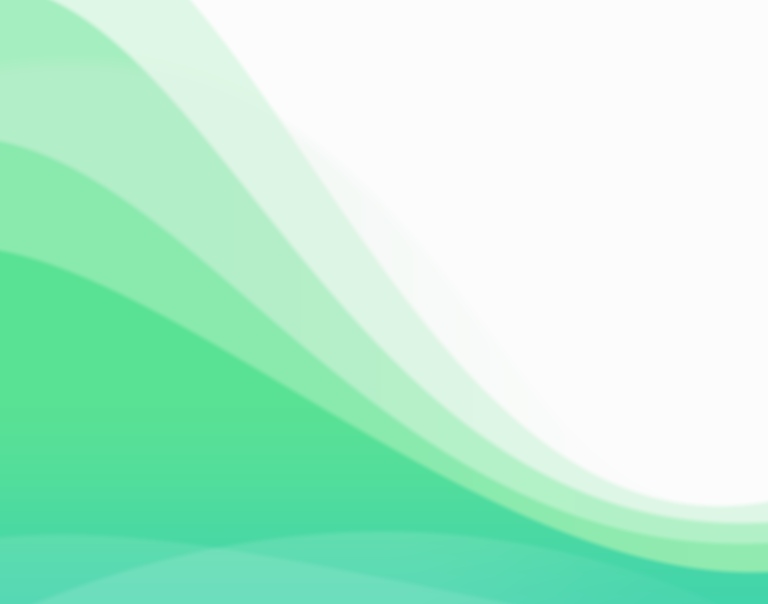
A WebGL 2 fragment shader for this background:

```glsl
#version 300 es
precision highp float;
// Layered translucent green waves sweeping down across a white background.

uniform vec2 u_resolution;
out vec4 fragColor;

const vec3 PAPER = vec3(0.99);
const vec3 MIST = vec3(0.86, 0.93, 0.88);
const vec3 PALE = vec3(0.87, 0.968, 0.90);
const vec3 MINT = vec3(0.645, 0.932, 0.75);
const vec3 MINT_LOW = vec3(0.685, 0.947, 0.77);
const vec3 LEAF = vec3(0.54, 0.915, 0.68);
const vec3 LEAF_LOW = vec3(0.57, 0.92, 0.69);
const vec3 EMERALD = vec3(0.35, 0.885, 0.58);
const vec3 TEAL = vec3(0.25, 0.825, 0.68);

// Half widths of the edges, as parts of the canvas height
const float CRISP = 0.006;
const float HAZY = 0.018;

// Cubic Bezier point at parameter t
vec2 bezier(vec2 a, vec2 b, vec2 c, vec2 d, float t) {
    float s = 1.0 - t;
    return s * s * s * a + 3.0 * s * s * t * b + 3.0 * s * t * t * c + t * t * t * d;
}

// Height of a left-to-right Bezier at x, found by bisection
float curveHeight(float x, vec2 a, vec2 b, vec2 c, vec2 d) {
    float lo = 0.0;
    float hi = 1.0;
    for (int i = 0; i < 20; i++) {
        float mid = 0.5 * (lo + hi);
        if (bezier(a, b, c, d, mid).x < x) lo = mid;
        else hi = mid;
    }
    return bezier(a, b, c, d, 0.5 * (lo + hi)).y;
}

// Smooth coverage of the area below a curve, from the distance across its edge
float below(vec2 p, float soft, vec2 a, vec2 b, vec2 c, vec2 d) {
    float gap = curveHeight(p.x, a, b, c, d) - p.y;
    float steepness = length(vec2(dFdx(gap), dFdy(gap))) * u_resolution.y;
    return smoothstep(-soft, soft, gap / max(steepness, 1e-4));
}

void main() {
    vec2 p = gl_FragCoord.xy / u_resolution;

    // Coverage of the large falling waves
    float paleWave = below(p, CRISP, vec2(0.241, 1.01), vec2(0.452, 0.704), vec2(0.645, 0.088), vec2(1.0, 0.169));
    float mintWave = below(p, CRISP, vec2(0.048, 1.01), vec2(0.314, 0.884), vec2(0.492, 0.099), vec2(1.0, 0.135));
    float mistWave = below(p, HAZY, vec2(0.0, 0.89), vec2(0.592, 1.0), vec2(0.646, 0.059), vec2(1.0, 0.177));
    float leafWave = below(p, CRISP, vec2(0.0, 0.766), vec2(0.282, 0.691), vec2(0.52, 0.07), vec2(1.0, 0.101));
    float deepWave = below(p, CRISP, vec2(0.0, 0.585), vec2(0.265, 0.522), vec2(0.654, 0.032), vec2(1.0, 0.053));

    // Coverage of the low swells along the bottom
    float leftSwell = below(p, CRISP, vec2(0.0, 0.11), vec2(0.169, 0.13), vec2(0.339, 0.086), vec2(0.703, -0.01));
    float midSwell = below(p, CRISP, vec2(0.026, -0.01), vec2(0.339, 0.163), vec2(0.664, 0.163), vec2(0.951, -0.01));

    // Paint from the back to the front
    vec3 color = mix(PAPER, PALE, paleWave);
    color = mix(color, mix(MINT, MINT_LOW, smoothstep(0.2, 0.7, p.x)), mintWave);
    float mistAlpha = mix(0.24, 0.08, smoothstep(0.35, 0.8, p.x));
    color = mix(color, MIST, mistWave * mistAlpha);
    color = mix(color, mix(LEAF, LEAF_LOW, smoothstep(0.5, 1.0, p.x)), leafWave);
    color = mix(color, mix(TEAL, EMERALD, smoothstep(-0.08, 0.37, p.y)), deepWave);

    // Lighten each swell, so their overlap is brighter
    color = mix(color, PAPER, 0.11 * leftSwell);
    float midAlpha = mix(0.13, 0.04, smoothstep(0.5, 0.95, p.x));
    color = mix(color, PAPER, midAlpha * midSwell);

    fragColor = vec4(color, 1.0);
}
```
